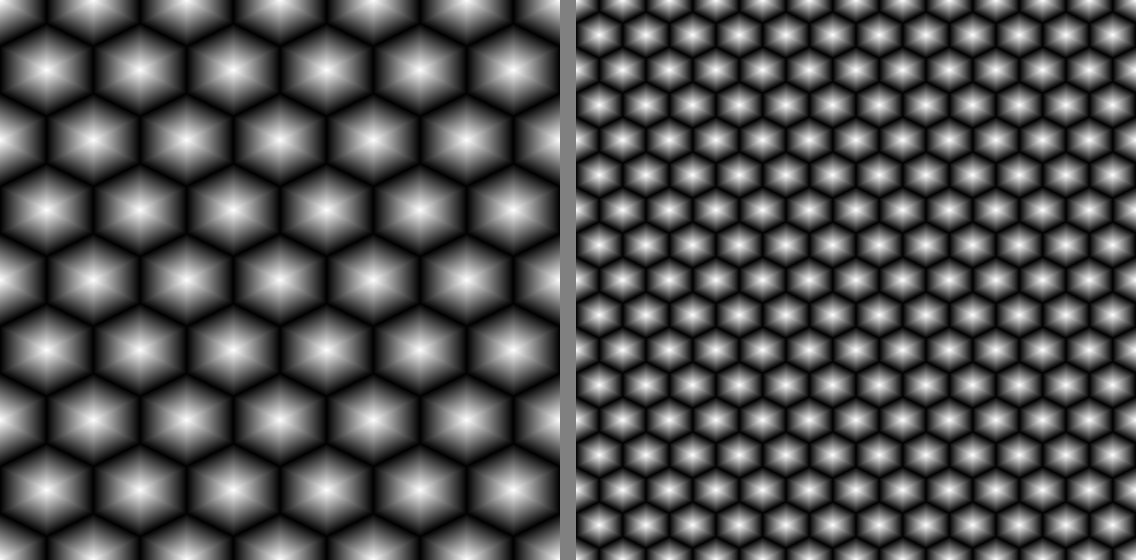
Left, the tile; right, the same tile 2 across and 2 down.
Reproduce this pattern procedurally as a Shadertoy shader.

```glsl
// Tiling field of six-sided pyramids shaded from black seams to white peaks.
// Two interleaved rectangular grids hold the peaks; each point takes the
// higher of the two nearest pyramids, so the joints form a honeycomb.

const vec2 REPEATS = vec2(6.0, 4.0);     // whole repeats across and down; two rows each
const vec2 CELL_SIZE = vec2(2.0, 3.0);   // repeat size in hexagon half-widths and half-heights
const vec3 SEAM_COLOR = vec3(0.0);
const vec3 PEAK_COLOR = vec3(1.0);

// Height of a pointy-topped hexagonal pyramid: 1 at its peak, 0 on its rim.
float hexPyramid(vec2 offset) {
    vec2 q = abs(offset);
    return 1.0 - max(q.x, 0.5 * q.x + q.y);
}

// Offset from the nearest peak of a rectangular grid.
vec2 offsetFromPeak(vec2 gridPos) {
    return (fract(gridPos + 0.5) - 0.5) * CELL_SIZE;
}

void mainImage(out vec4 fragColor, in vec2 fragCoord) {
    vec2 gridPos = fragCoord / iResolution.xy * REPEATS;

    // Main rows and the rows shifted by half a repeat
    float mainRows = hexPyramid(offsetFromPeak(gridPos));
    float shiftedRows = hexPyramid(offsetFromPeak(gridPos + 0.5));
    float height = clamp(max(mainRows, shiftedRows), 0.0, 1.0);

    // Linear ramp is continuous across the seams, so edges stay smooth
    fragColor = vec4(mix(SEAM_COLOR, PEAK_COLOR, height), 1.0);
}
```
